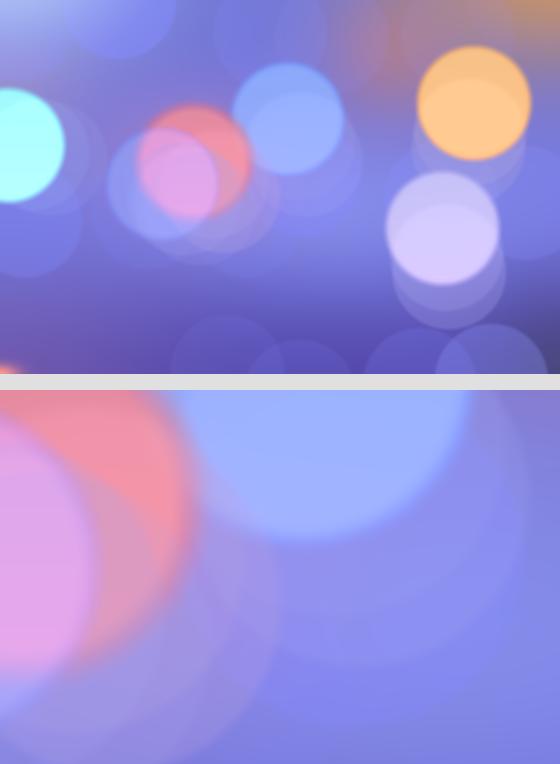
Top, the full canvas; bottom, a detail of the centre.
Write a Shadertoy shader that draws this background.

```glsl
// Soft bokeh: large translucent light discs over a blurred violet-blue gradient
#define RADIUS 0.152
#define EDGE 0.012
#define FAINT_EDGE 0.007
#define LIGHTS 6
#define GHOSTS 2
#define GHOST_ALPHA 0.28
#define FAINT_COLS 6
#define FAINT_ROWS 3
#define FAINT_ALPHA 0.50
#define BLUE vec3(0.46, 0.51, 1.00)
#define LAVENDER vec3(0.66, 0.65, 0.95)

// Light colours from left to right, opacity in w
const vec4 LIGHT[LIGHTS] = vec4[LIGHTS](
    vec4(0.66, 0.99, 1.00, 0.97), vec4(0.58, 0.65, 0.99, 0.62),
    vec4(0.97, 0.55, 0.60, 0.86), vec4(0.58, 0.69, 1.00, 0.86),
    vec4(0.82, 0.78, 0.98, 0.93), vec4(1.00, 0.77, 0.53, 0.97));

float hash(vec2 p) {
    return fract(sin(dot(p, vec2(127.1, 311.7))) * 43758.5453);
}

float disc(vec2 p, vec2 centre, float radius, float soft) {
    return 1.0 - smoothstep(-soft, soft, length(p - centre) - radius);
}

float glow(vec2 p, vec2 centre, vec2 size) {
    vec2 q = (p - centre) / size;
    return exp(-dot(q, q));
}

// Blurred backdrop: dark violet below, blue above, warm upper right corner
vec3 backdrop(vec2 p, float aspect) {
    vec3 low = mix(vec3(0.43, 0.34, 0.67), vec3(0.33, 0.28, 0.67),
                   smoothstep(0.0, 0.7, p.x));
    vec3 col = mix(low, vec3(0.46, 0.47, 0.87), smoothstep(-0.05, 0.5, p.y));
    col = mix(col, vec3(0.42, 0.44, 0.83), smoothstep(0.6, 1.0, p.y));
    col = mix(col, vec3(0.54, 0.58, 0.94), 0.7 * glow(p, vec2(0.90, 0.45), vec2(0.4, 0.2)));
    col = mix(col, vec3(0.60, 0.54, 0.78), 0.8 * glow(p, vec2(0.0, 0.78), vec2(0.25, 0.18)));
    col = mix(col, vec3(0.68, 0.76, 0.96), 0.95 * glow(p, vec2(0.0, 1.05), vec2(0.4, 0.2)));
    col = mix(col, vec3(0.68, 0.48, 0.60), 0.8 * glow(p, vec2(1.06, 0.86), vec2(0.2, 0.18)));
    col = mix(col, vec3(0.77, 0.57, 0.38), glow(p, vec2(aspect, 1.06), vec2(0.44, 0.25)));
    col = mix(col, vec3(0.28, 0.28, 0.46), 0.8 * glow(p, vec2(aspect, 0.0), vec2(0.2, 0.2)));
    col = mix(col, vec3(0.72, 0.50, 0.72), 0.6 * glow(p, vec2(0.52, 0.57), vec2(0.24, 0.19)));
    return mix(col, vec3(1.00, 0.58, 0.55), glow(p, vec2(0.0), vec2(0.05, 0.025)));
}

// Bright lights swing around a horizontal band, every third one shifted
vec2 lightCentre(float i, float aspect) {
    float shift = cos(2.0944 * (i - 1.0));
    float x = (0.05 + i / 6.0) * aspect + 0.11 * shift;
    float y = 0.57 - 0.06 * shift + (0.02 + 0.025 * i) * sin(2.6 * i - 5.69);
    return vec2(x, y);
}

void mainImage(out vec4 fragColor, in vec2 fragCoord) {
    vec2 p = fragCoord / iResolution.y;
    float aspect = iResolution.x / iResolution.y;
    vec3 col = backdrop(p, aspect);

    // Faint discs on a jittered grid: strong at upper left, weak in dark and warm corners
    for (int row = 0; row < FAINT_ROWS; row++) {
        for (int column = 0; column < FAINT_COLS; column++) {
            vec2 cell = vec2(column, row);
            vec2 jitter = vec2(hash(cell), hash(cell + 17.3)) - 0.5;
            vec2 centre = (cell + vec2(0.5, 0.0) + jitter * vec2(0.9, 0.3))
                        * vec2(aspect / float(FAINT_COLS), 0.96 / float(FAINT_ROWS - 1));
            float strength = hash(cell + 41.7);
            float fade = mix(smoothstep(0.2, 1.0, centre.x), 1.0, smoothstep(0.1, 0.5, centre.y));
            fade += 0.6 * glow(centre, vec2(0.2, 0.95), vec2(0.35, 0.3));
            fade *= 1.0 - 0.8 * glow(centre, vec2(aspect, 1.06), vec2(0.5, 0.3));
            float alpha = FAINT_ALPHA * fade * mix(0.3, 1.0, strength * strength);
            vec3 tint = mix(BLUE, LAVENDER, 0.5 * hash(cell + 73.1));
            col = mix(col, max(col, tint), alpha * disc(p, centre, RADIUS, FAINT_EDGE));
        }
    }

    // Bright lights from right to left, each over its own trail of ghosts
    for (int i = LIGHTS - 1; i >= 0; i--) {
        float n = float(i);
        vec2 centre = lightCentre(n, aspect);
        vec3 light = LIGHT[i].rgb;
        float angle = -0.3 - 0.28 * n;
        vec2 trail = vec2(cos(angle), sin(angle));
        for (int k = GHOSTS; k > 0; k--) {
            vec2 ghost = centre + (0.02 + 0.05 * float(k)) * trail;
            float alpha = GHOST_ALPHA * mix(0.3, 1.0, hash(vec2(n, k)));
            col = mix(col, mix(LAVENDER, light, 0.2), alpha * disc(p, ghost, RADIUS, FAINT_EDGE));
        }

        // Cool lights add to what lies below; all deepen in colour at the rim
        float soft = i == 2 ? 2.0 * EDGE : EDGE;
        float rim = smoothstep(0.86, 1.05, length(p - centre) / RADIUS);
        vec3 tint = mix(light, max(light, col), step(light.r, light.b));
        tint = mix(tint, tint * light, 0.4 * rim);

        // A ghost shines through and leaves a soft edge inside
        tint += 0.035 * disc(p, centre + 0.09 * trail, RADIUS, EDGE);
        tint.r -= 0.03 * (p.y - centre.y) / RADIUS;
        col = mix(col, tint, LIGHT[i].w * disc(p, centre, RADIUS, soft));
    }

    fragColor = vec4(clamp(col, 0.0, 1.0), 1.0);
}
```
